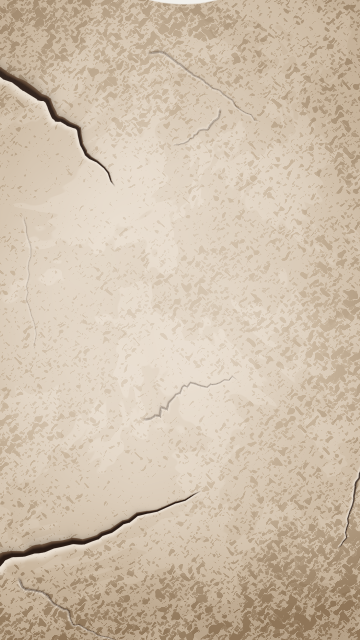
A Shadertoy shader for this texture:

```glsl
// Aged beige plaster wall with flaking stains, darkened edges and tapering cracks.

const vec3 PALE  = vec3(0.915, 0.872, 0.818);
const vec3 TAN   = vec3(0.790, 0.715, 0.620);
const vec3 UMBER = vec3(0.560, 0.460, 0.345);
const vec3 BROWN = vec3(0.400, 0.300, 0.220);
const vec3 PITCH = vec3(0.160, 0.105, 0.080);
const vec3 CHALK = vec3(0.960, 0.930, 0.890);

float hash1(float n) { return fract(sin(n * 91.345) * 4375.85); }

vec2 hash2(vec2 p) {
    vec2 k = vec2(dot(p, vec2(127.1, 311.7)), dot(p, vec2(269.5, 183.3)));
    return fract(sin(k) * 4375.85);
}

// Layered, turning sines, each layer bent by the one before
float clouds(vec2 p) {
    float sum = 0.0, amp = 0.5;
    for (int i = 0; i < 5; i++) {
        p = mat2(1.5, 1.1, -1.1, 1.5) * p + 0.7 * sin(p.yx) + 1.3;
        sum += amp * sin(p.x) * sin(p.y);
        amp *= 0.68;
    }
    return sum;
}

// Cellular flakes: ragged slanted chips that grow and merge with density
float flakes(vec2 p, float scale, float density, float px) {
    vec2 q = p * scale;
    q += 0.30 * sin(q.yx * 2.3 + 1.0) + 0.14 * sin(q.yx * 5.7 + q.xy);
    vec2 cell = floor(q);
    float nearest = 1.0;
    for (int y = -1; y <= 1; y++)
    for (int x = -1; x <= 1; x++) {
        vec2 id = cell + vec2(x, y);
        vec2 rnd = hash2(id);
        vec2 d = q - id - 0.15 - 0.7 * rnd;
        d = mat2(0.8, -0.6, 0.6, 0.8) * d * 1.1;
        d.y *= 1.5;
        float radius = 0.9 * (density + hash2(id + 37.0).x - 1.0);
        nearest = min(nearest, length(d) - radius);
    }
    float soft = scale * px * 0.8;
    return 1.0 - smoothstep(-soft, soft, nearest);
}

vec3 toneRamp(float s) {
    vec3 c = mix(PALE, TAN, clamp(s / 0.4, 0.0, 1.0));
    return mix(c, UMBER, clamp((s - 0.4) / 0.6, 0.0, 1.0));
}

// Piecewise linear zigzag around zero
float zigzag(float t, float seed) {
    float i = floor(t) + seed;
    return mix(hash1(i), hash1(i + 1.0), fract(t)) - 0.5;
}

float crackPath(float t, float bend, float jag, float seed) {
    float rough = zigzag(t * 8.0, seed) + 0.35 * zigzag(t * 23.0, seed + 40.0);
    return bend * 4.0 * t * (1.0 - t) + jag * rough;
}

// Tapering groove from a to b, lit along its lower side
vec3 carve(vec3 col, vec2 p, vec2 a, vec2 b, float width, float bend,
           float jag, float depth, float seed, float px) {
    float len = length(b - a);
    vec2 dir = (b - a) / len;
    float t = dot(p - a, dir) / len;
    float path = crackPath(t, bend, jag, seed);
    float slope = (crackPath(t + 0.01, bend, jag, seed) - path) / (0.01 * len);
    float v = (dot(p - a, vec2(-dir.y, dir.x)) - path) / sqrt(1.0 + slope * slope);

    float fade = smoothstep(0.0, 0.05, t) * (1.0 - smoothstep(0.94, 1.0, t));
    float uneven = 0.8 + 0.5 * zigzag(t * 17.0, seed + 9.0);
    float w = width * uneven * max(1.0 - t, 0.0) + 0.0009;

    float shade = exp(-max(v - w, 0.0) / (w * 1.2)) * step(0.0, v);
    float light = smoothstep(-w * 3.2 - px * 1.5, -w, v) * step(v, 0.0);
    float groove = 1.0 - smoothstep(w - px * 0.6, w + px * 0.8, abs(v));
    vec3 inner = mix(PITCH, BROWN, smoothstep(-0.2 * w, w, v));

    col = mix(col, col * 0.72, shade * depth * fade * 0.6);
    col = mix(col, CHALK, light * fade * (0.25 + 0.55 * depth));
    return mix(col, inner, groove * depth * fade);
}

void mainImage(out vec4 fragColor, in vec2 fragCoord) {
    float px = 1.0 / iResolution.x;
    vec2 p = fragCoord * px;
    float top = iResolution.y * px;

    // Broad shading: pale middle, worn edges, brown foot
    float edge = smoothstep(0.15, 0.98, length((p - vec2(0.43, 0.52 * top)) * vec2(1.1, 0.85)));
    float foot = 1.0 - smoothstep(0.0, 0.4, p.y);
    float broad = clouds(p * 1.7 + 4.0);
    float tone = 0.05 + 0.42 * edge + 0.13 * foot + 0.06 * broad;

    // Faint pale blotches and two sizes of flaking stain
    float blotch = smoothstep(0.04, 0.12, clouds(p * 5.0 + 2.0));
    float density = 0.50 + 0.30 * edge + 0.38 * clouds(p * 2.6 + 9.0);
    float coarse = flakes(p, 42.0, density, px);
    float fine = flakes(p + 3.7, 85.0, density + 0.04, px);
    tone -= 0.07 * blotch;
    tone += max(coarse, fine * 0.8) * (0.17 + 0.20 * edge + 0.10 * foot);
    vec3 col = toneRamp(tone);

    // Hairline cracks
    col = carve(col, p, vec2(0.41, 1.64), vec2(0.73, 1.45), 0.003, 0.012, 0.035, 0.28, 3.0, px);
    col = carve(col, p, vec2(0.62, 1.47), vec2(0.48, 1.37), 0.003, 0.010, 0.015, 0.25, 11.0, px);
    col = carve(col, p, vec2(0.39, 0.62), vec2(0.66, 0.73), 0.003, 0.010, 0.060, 0.28, 21.0, px);
    col = carve(col, p, vec2(0.05, 0.18), vec2(0.33, 0.00), 0.003, -0.02, 0.030, 0.40, 31.0, px);
    col = carve(col, p, vec2(0.06, 1.18), vec2(0.09, 0.80), 0.001, 0.010, 0.025, 0.15, 47.0, px);
    col = carve(col, p, vec2(1.01, 0.54), vec2(0.94, 0.25), 0.003, 0.010, 0.020, 0.80, 53.0, px);

    // Deep cracks entering from the left
    col = carve(col, p, vec2(-0.03, 1.61), vec2(0.32, 1.255), 0.016, 0.030, 0.032, 0.95, 61.0, px);
    col = carve(col, p, vec2(-0.04, 0.21), vec2(0.56, 0.425), 0.014, -0.03, 0.045, 1.00, 73.0, px);

    // White scallop at the top rim
    float rim = length(p - vec2(0.51, top + 0.37)) - 0.382;
    col = mix(col, vec3(0.95, 0.94, 0.92), 1.0 - smoothstep(-px, px, rim));

    fragColor = vec4(col, 1.0);
}
```
